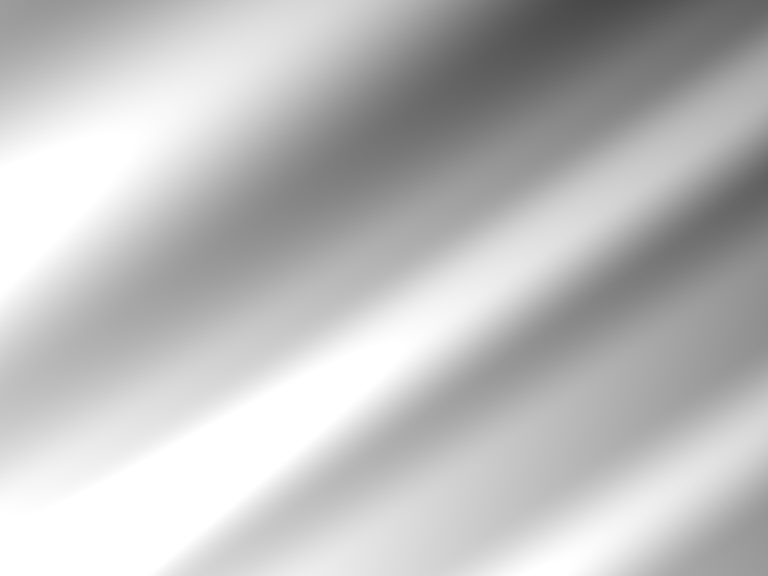
A Shadertoy shader for this background:

```glsl
#define BAND_SLOPE 0.69      // fall of the folds per unit of width
#define SHADE_FALLOFF 0.317  // darkening towards the upper right
#define SHOULDER_CENTRE 0.946
#define SHOULDER_WIDTH 0.061
#define SHOULDER_DEPTH 0.11
#define FOLD_COUNT 9

// Crest or trough of each fold: position across the bands, brightness
const vec2 FOLDS[FOLD_COUNT] = vec2[FOLD_COUNT](
    vec2(0.035, 0.61), vec2(0.400, 1.02), vec2(0.694, 0.61),
    vec2(1.085, 1.09), vec2(1.240, 0.73), vec2(1.380, 0.885),
    vec2(1.507, 0.855), vec2(1.658, 1.10), vec2(1.823, 0.81));

// Smooth ramps from each crest to the next trough
float foldBrightness(float across) {
    float brightness = FOLDS[0].y;
    for (int i = 1; i < FOLD_COUNT; i++) {
        vec2 previous = FOLDS[i - 1];
        vec2 current = FOLDS[i];
        brightness += (current.y - previous.y)
                    * smoothstep(previous.x, current.x, across);
    }
    return brightness;
}

// Soft dip that delays the rise towards the central highlight
float shoulder(float across) {
    float d = (across - SHOULDER_CENTRE) / SHOULDER_WIDTH;
    return SHOULDER_DEPTH * exp(-d * d);
}

void mainImage(out vec4 fragColor, in vec2 fragCoord) {
    // Position in canvas heights, measured from the top left
    vec2 p = vec2(fragCoord.x, iResolution.y - fragCoord.y) / iResolution.y;

    // Coordinates across and along the diagonal bands
    float across = p.y + BAND_SLOPE * p.x;
    float along = p.x - BAND_SLOPE * p.y;

    // Folded sheen, fading along its length
    float grey = foldBrightness(across) - shoulder(across) - SHADE_FALLOFF * along;
    fragColor = vec4(vec3(clamp(grey, 0.0, 1.0)), 1.0);
}
```
